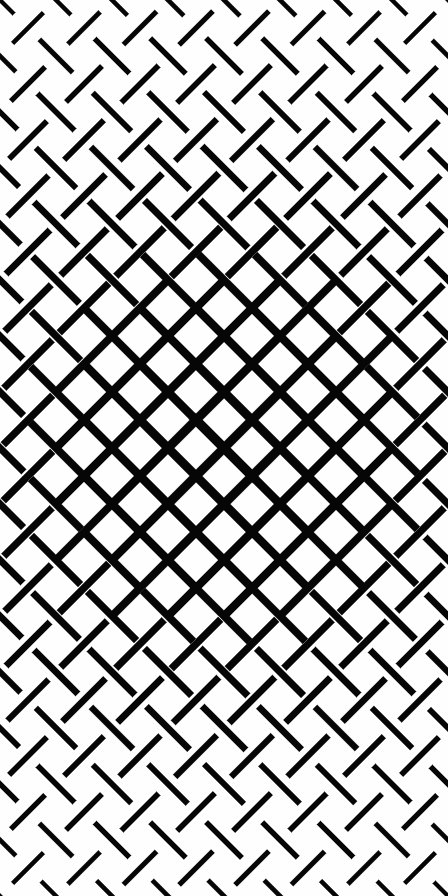
A Shadertoy shader for this pattern:

```glsl
const vec3 PAPER = vec3(0.995);
const vec3 INK = vec3(0.025);
const float CELLS_ACROSS = 16.0;

// Signed distance to a box with the given half size.
float boxDistance(vec2 p, vec2 halfSize) {
    vec2 d = abs(p) - halfSize;
    return length(max(d, 0.0)) + min(max(d.x, d.y), 0.0);
}

// Bars shrink steadily away from the centre.
float barHalfLength(float radius) {
    return max(1.604 - 0.05 * radius, 0.2);
}

// A diagonal bar; slope is +1 for rising, -1 for falling.
float barDistance(vec2 p, float slope, float halfLength) {
    vec2 along = normalize(vec2(1.0, slope));
    vec2 across = vec2(-along.y, along.x);
    vec2 local = vec2(dot(p, along), dot(p, across));
    return boxDistance(local, halfLength * vec2(1.0, 0.107));
}

// Staggered lattice: rows alternate between falling and rising bars.
float weaveDistance(vec2 p) {
    float nearest = 1e3;
    vec2 base = round(p);
    for (int y = -1; y <= 1; y++) {
        for (int x = -1; x <= 1; x++) {
            vec2 node = base + vec2(x, y);
            if (mod(node.x + node.y, 2.0) > 0.5) continue;
            float slope = mod(node.y, 2.0) > 0.5 ? 1.0 : -1.0;
            float halfLength = barHalfLength(length(node));
            nearest = min(nearest, barDistance(p - node, slope, halfLength));
        }
    }
    return nearest;
}

void mainImage(out vec4 fragColor, in vec2 fragCoord) {
    float pixel = CELLS_ACROSS / iResolution.x;
    vec2 p = (fragCoord - 0.5 * iResolution.xy) * pixel;
    float coverage = clamp(0.5 - weaveDistance(p) / pixel, 0.0, 1.0);
    fragColor = vec4(mix(PAPER, INK, coverage), 1.0);
}
```
